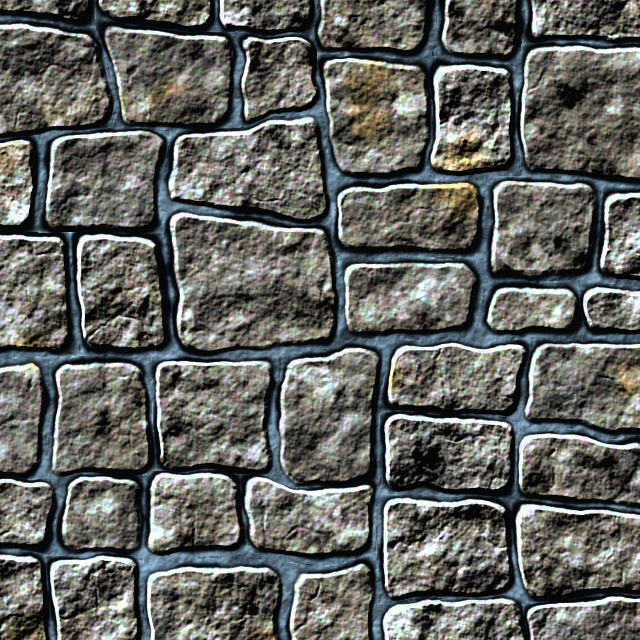
This texture is drawn by a Shadertoy shader. Its source:

```glsl
// Rough-hewn stone wall: irregular grey blocks, bright rims, dark crevices and blue-grey mortar.
#define MAX_STONE vec2(0.28, 0.215)
#define GAP 0.0085
#define ROUNDING 0.026
#define RIM_HEIGHT 0.14
#define RELIEF 8.0
#define LIGHT_STEP vec2(-0.0018, 0.0025)
#define STONE_TONE 0.40
#define WARM vec3(1.08, 1.01, 0.87)
#define COOL vec3(0.95, 1.01, 1.02)
#define MORTAR vec3(0.37, 0.47, 0.54)
#define CREVICE vec3(0.015, 0.03, 0.045)

float hash(vec2 p) {
    return fract(sin(dot(p, vec2(127.1, 311.7))) * 43758.5453);
}

float noise(vec2 p) {
    vec2 i = floor(p), f = fract(p);
    f = f * f * (3.0 - 2.0 * f);
    return mix(mix(hash(i), hash(i + vec2(1, 0)), f.x),
               mix(hash(i + vec2(0, 1)), hash(i + vec2(1, 1)), f.x), f.y);
}

float fbm(vec2 p) {
    float sum = 0.0, amp = 0.5;
    for (int i = 0; i < 5; i++) {
        sum += amp * noise(p);
        p = mat2(1.6, 1.2, -1.2, 1.6) * p + 17.3;
        amp *= 0.5;
    }
    return sum;
}

float smoothMin(float a, float b) {
    float h = max(ROUNDING - abs(a - b), 0.0) / ROUNDING;
    return min(a, b) - 0.25 * ROUNDING * h * h;
}

// Splits the wall into ever smaller blocks; returns depth inside the block, negative in the joints.
float stoneDepth(vec2 p, out float id) {
    p += 0.030 * (vec2(noise(p * 6.0), noise(p * 6.0 + 37.0)) - 0.5);
    p += 0.010 * (vec2(noise(p * 24.0), noise(p * 24.0 + 71.0)) - 0.5);
    float chips = 0.007 * (fbm(p * 45.0 + 3.0) - 0.48);
    vec2 lo = vec2(-0.07, -0.05), hi = vec2(1.06, 1.08);
    vec4 side = vec4(1.0);
    id = 1.0;
    for (int i = 0; i < 8; i++) {
        vec2 size = hi - lo, mid = 0.5 * (lo + hi);
        if (size.x < MAX_STONE.x && size.y < MAX_STONE.y) break;
        bool level = size.y * mix(1.25, 1.5, hash(vec2(id, 1.0))) > size.x;
        vec2 cut = mix(lo, hi, mix(0.40, 0.60, hash(vec2(id, 2.0))));
        float tilt = 0.20 * (hash(vec2(id, 3.0)) - 0.5);
        float gap = GAP * mix(0.6, 1.5, hash(vec2(id, 4.0)));
        float s = level ? p.y - cut.y - tilt * (p.x - mid.x)
                        : p.x - cut.x - tilt * (p.y - mid.y);
        float d = abs(s) - gap;
        if (level) {
            if (s > 0.0) { lo.y = cut.y; side.z = d; }
            else { hi.y = cut.y; side.w = d; }
        } else {
            if (s > 0.0) { lo.x = cut.x; side.x = d; }
            else { hi.x = cut.x; side.y = d; }
        }
        id = id * 2.0 + step(0.0, s);
    }
    return smoothMin(smoothMin(side.x, side.y), smoothMin(side.z, side.w)) + chips;
}

// Raised block with a chipped, creased face.
float wallHeight(vec2 p) {
    float id;
    float depth = stoneDepth(p, id);
    float rough = mix(0.75, 1.30, hash(vec2(id, 5.0)));
    float face = smoothstep(-0.002, 0.006, depth);
    float rim = RIM_HEIGHT * mix(0.3, 1.5, noise(p * 22.0 + 40.0));
    float crease = smoothstep(0.05, 0.0, abs(fbm(p * 11.0 + id) - 0.48));
    float grain = fbm(p * 18.0 + 5.0) - 0.05 * crease + 0.035 * noise(p * 190.0);
    return rim * face + grain * mix(0.6, rough, face);
}

void mainImage(out vec4 fragColor, in vec2 fragCoord) {
    vec2 p = fragCoord / iResolution.xy;
    float id;
    float depth = stoneDepth(p, id);
    float slope = RELIEF * (wallHeight(p) - wallHeight(p + LIGHT_STEP));

    // Stone face: relief, pale lichen flecks, dark pits and rust stains.
    float tone = STONE_TONE + 0.08 * (hash(vec2(id, 6.0)) - 0.5) + slope;
    tone += 0.18 * (fbm(p * 28.0 + 50.0) - 0.48);
    tone += 0.30 * smoothstep(0.60, 0.70, fbm(p * 24.0 + 90.0));
    tone -= 0.28 * smoothstep(0.62, 0.72, fbm(p * 18.0 + 130.0));
    tone = clamp(tone, 0.02, 1.0);
    float warmth = (0.4 + 0.6 * noise(p * 9.0 + id)) * (1.0 - smoothstep(0.5, 0.85, tone));
    vec3 stone = tone * mix(COOL, WARM, warmth);
    float rust = smoothstep(0.60, 0.75, fbm(p * 7.0 + 210.0));
    stone *= mix(vec3(1.0), vec3(1.10, 0.95, 0.68), rust);
    vec3 speckle = vec3(noise(p * 140.0), noise(p * 140.0 + 31.0), noise(p * 140.0 + 67.0));
    stone *= 1.0 + 0.20 * (speckle - 0.5);

    // Joints: black undercut beside the blocks, patchy mortar along the middle.
    float patches = 0.018 * (fbm(p * 16.0 + 9.0) - 0.48);
    float fill = smoothstep(0.002, 0.010, -depth + patches);
    float mottle = 0.55 + 0.9 * fbm(p * 30.0 + 160.0);
    vec3 joint = mix(CREVICE, MORTAR * (mottle + 1.6 * slope), fill);

    vec3 color = mix(joint, stone, smoothstep(-0.002, 0.0015, depth));
    fragColor = vec4(clamp(color, 0.0, 1.0), 1.0);
}
```
